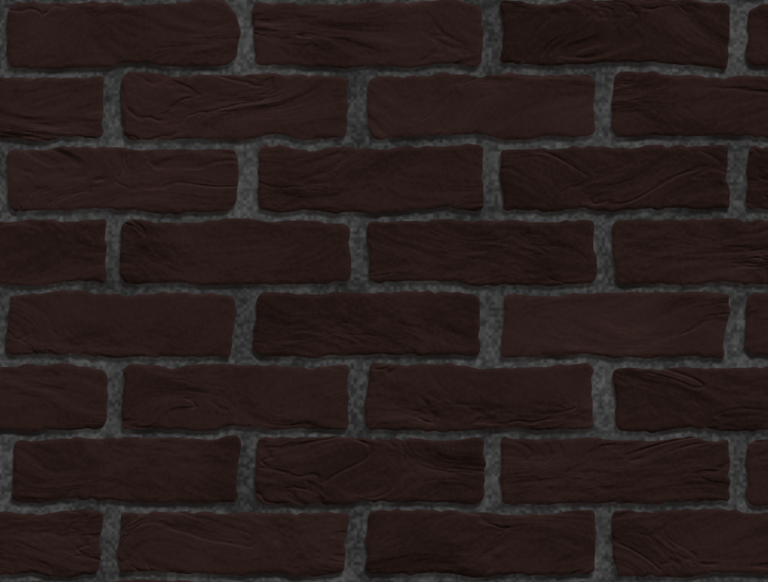
Write a Shadertoy shader that draws this texture.

```glsl
// Lengths are fractions of the canvas height
const float ROWS = 8.0;
const float BED_SHIFT = 0.034;      // in rows
const float PITCH = 0.4227;
const float STAGGER = 0.196;
const vec2 BRICK_HALF = vec2(0.195, 0.0542);
const vec2 SIZE_JITTER = vec2(0.005, 0.002);
const float ROW_JITTER = 0.018;
const float WOBBLE = 0.012;
const float ROUGHNESS = 0.005;
const vec2 TO_LIGHT = vec2(0.3, 0.95);
const float RELIEF_STEP = 0.0035;
const float RELIEF_GAIN = 2.2;
const float SHADOW_LENGTH = 0.009;

const vec3 BRICK_DARK = vec3(0.08, 0.05, 0.04);
const vec3 BRICK_MID = vec3(0.15, 0.10, 0.09);
const vec3 BRICK_LIGHT = vec3(0.20, 0.14, 0.13);
const vec3 MORTAR_DARK = vec3(0.15, 0.15, 0.15);
const vec3 MORTAR_LIGHT = vec3(0.31, 0.31, 0.31);
const vec3 SHADOW = vec3(0.09, 0.08, 0.075);

float hash(vec2 p) {
    vec3 q = fract(p.xyx * 0.1031);
    q += dot(q, q.yzx + 33.33);
    return fract((q.x + q.y) * q.z);
}

float noise(vec2 p) {
    vec2 i = floor(p), f = fract(p);
    f = f * f * (3.0 - 2.0 * f);
    return mix(mix(hash(i), hash(i + vec2(1, 0)), f.x),
               mix(hash(i + vec2(0, 1)), hash(i + vec2(1, 1)), f.x), f.y);
}

float fbm(vec2 p) {
    float sum = 0.0, amplitude = 0.533;
    for (int i = 0; i < 4; i++) {
        sum += amplitude * noise(p);
        p = mat2(1.6, 1.2, -1.2, 1.6) * p + 17.3;
        amplitude *= 0.5;
    }
    return sum;
}

// Signed distance to the nearest brick, then its column and row
vec3 brick(vec2 p) {
    p += WOBBLE * (vec2(noise(p * 17.0 + 5.0), noise(p * 17.0 + 60.0)) - 0.5);
    p += ROUGHNESS * (vec2(noise(p * 75.0 + 9.0), noise(p * 75.0 + 90.0)) - 0.5);
    float y = (1.0 - p.y) * ROWS + BED_SHIFT;
    float row = floor(y);
    float x = p.x - mod(row, 2.0) * STAGGER;
    x = (x + ROW_JITTER * (hash(vec2(row, 7.0)) - 0.5)) / PITCH;
    vec2 id = vec2(floor(x), row);
    vec2 local = (vec2(fract(x), fract(y)) - 0.5) * vec2(PITCH, -1.0 / ROWS);

    vec2 jitter = vec2(hash(id + 31.0), hash(id + 53.0)) - 0.5;
    vec2 halfSize = BRICK_HALF + SIZE_JITTER * jitter;
    local += SIZE_JITTER * jitter.yx;
    float radius = mix(0.006, 0.022, hash(id + 71.0));
    vec2 q = abs(local) - halfSize + radius;
    float d = length(max(q, 0.0)) + min(max(q.x, q.y), 0.0) - radius;
    return vec3(d, id);
}

// Folded clay surface with thin winding creases
float clayHeight(vec2 p, float seed) {
    vec2 q = p * vec2(11.0, 23.0) + seed * 60.0;
    q += 2.2 * (vec2(noise(q * 0.6), noise(q * 0.6 + 40.0)) - 0.5);
    float folds = fbm(q);
    float crease = smoothstep(0.07, 0.0, abs(fbm(q * 0.8 + 23.0) - 0.5));
    float creased = smoothstep(0.4, 0.7, noise(q * 0.45 + 80.0));
    return folds + 0.04 * noise(p * 160.0) - 0.22 * crease * creased;
}

vec3 clayColor(vec2 p, vec3 b, float edgeSlope) {
    float seed = hash(b.yz + 11.0);
    float slope = clayHeight(p, seed) - clayHeight(p + TO_LIGHT * RELIEF_STEP, seed);
    float tone = 0.52 + RELIEF_GAIN * slope;
    tone += 0.26 * (seed - 0.5) + 0.45 * (fbm(p * 9.0 + seed * 30.0) - 0.5);
    tone += 0.16 * (noise(p * 230.0) - 0.5);
    // Worn rim: lit above, shaded below
    tone += 0.38 * edgeSlope * smoothstep(-0.009, 0.0, b.x);
    tone = clamp(tone, -0.1, 1.15);
    return tone < 0.5 ? mix(BRICK_DARK, BRICK_MID, tone * 2.0)
                      : mix(BRICK_MID, BRICK_LIGHT, tone * 2.0 - 1.0);
}

vec3 mortarColor(vec2 p) {
    float grain = 0.6 * noise(p * 190.0) + 0.4 * noise(p * 95.0 + 13.0);
    float stain = fbm(p * 12.0 + 44.0);
    float tone = 0.5 + 1.1 * (grain - 0.5) + 0.9 * (stain - 0.5);
    vec3 color = mix(MORTAR_DARK, MORTAR_LIGHT, clamp(tone, 0.0, 1.1));
    // Shadow thrown by the brick above, uneven along the joint
    float above = brick(p + TO_LIGHT * SHADOW_LENGTH).x;
    float shade = 1.0 - smoothstep(-0.004, 0.003, above);
    return mix(color, SHADOW, shade * mix(0.3, 1.0, noise(p * 20.0 + 3.0)));
}

void mainImage(out vec4 fragColor, in vec2 fragCoord) {
    vec2 p = fragCoord / iResolution.y;
    float pixel = 1.0 / iResolution.y;
    vec3 b = brick(p);
    float edgeSlope = (brick(p + TO_LIGHT * RELIEF_STEP).x - b.x) / RELIEF_STEP;
    edgeSlope = clamp(edgeSlope, -1.0, 1.0);
    float cover = 1.0 - smoothstep(-pixel, pixel, b.x);
    vec3 color = mix(mortarColor(p), clayColor(p, b, edgeSlope), cover);
    fragColor = vec4(color, 1.0);
}
```
